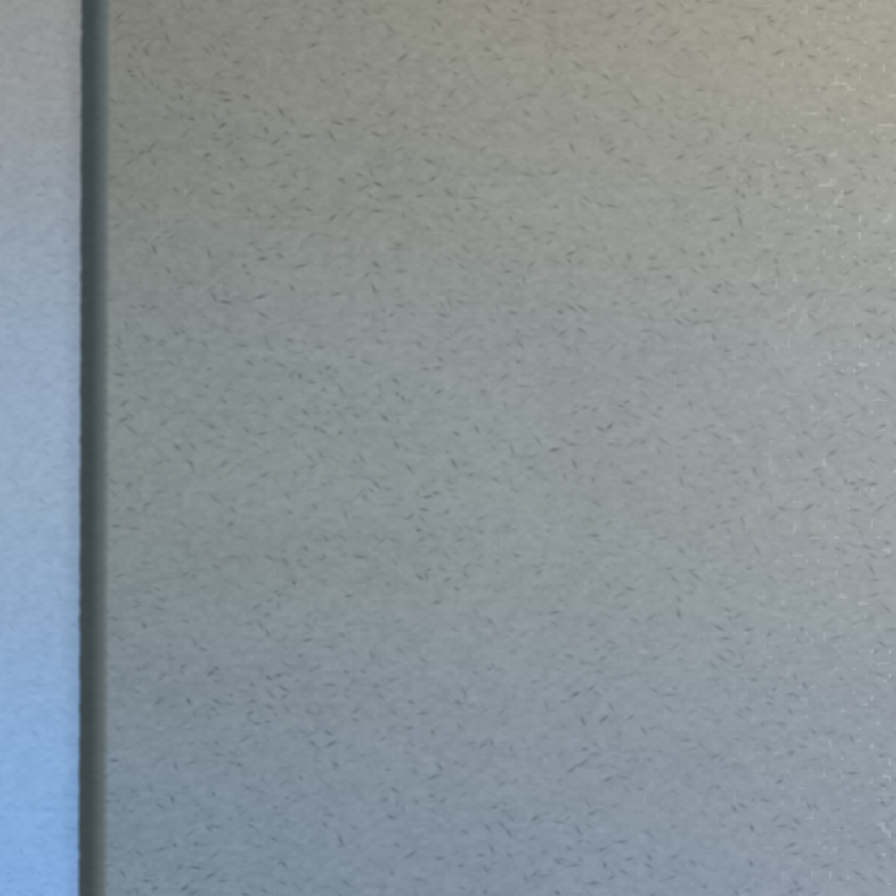
Give the GLSL for this texture, as a WebGL 1 fragment shader.

```glsl
precision highp float;
// A matte wall panel with fine dark flecks beside a pale blue strip and a dark groove.
// Bilinear colour gradients give the light; layered value noise gives grain,
// and scattered, randomly turned ellipses give the flecks.

uniform vec2 u_resolution;

const vec3 PANEL_BOTTOM_LEFT  = vec3(0.470, 0.535, 0.595);
const vec3 PANEL_BOTTOM_RIGHT = vec3(0.560, 0.605, 0.655);
const vec3 PANEL_MID_LEFT     = vec3(0.505, 0.545, 0.550);
const vec3 PANEL_MID_RIGHT    = vec3(0.610, 0.635, 0.640);
const vec3 PANEL_TOP_LEFT     = vec3(0.500, 0.505, 0.480);
const vec3 PANEL_TOP_RIGHT    = vec3(0.650, 0.645, 0.595);
const vec3 STRIP_BOTTOM = vec3(0.510, 0.675, 0.870);
const vec3 STRIP_MID    = vec3(0.580, 0.665, 0.765);
const vec3 STRIP_TOP    = vec3(0.585, 0.595, 0.595);
const vec3 GROOVE_DARK  = vec3(0.245, 0.280, 0.295);
const vec3 GROOVE_LIGHT = vec3(0.370, 0.405, 0.415);
const float GROOVE_LEFT  = 0.0895;
const float GROOVE_STEP  = 0.109;
const float GROOVE_RIGHT = 0.119;
const float GROOVE_LEAN  = 0.003;
const float GRAIN_AMOUNT = 0.055;
const float FLECK_AMOUNT = 0.105;
const float FLECK_CELLS  = 72.0;
const float FLECK_SHARE  = 0.48;

float hash(vec2 p) {
    vec3 q = fract(vec3(p.xyx) * 0.1031);
    q += dot(q, q.yzx + 33.33);
    return fract((q.x + q.y) * q.z);
}

float valueNoise(vec2 p) {
    vec2 cell = floor(p);
    vec2 f = fract(p);
    f = f * f * (3.0 - 2.0 * f);
    float low = mix(hash(cell), hash(cell + vec2(1.0, 0.0)), f.x);
    float high = mix(hash(cell + vec2(0.0, 1.0)), hash(cell + vec2(1.0)), f.x);
    return mix(low, high, f.y);
}

// Soft short strokes, one at most per cell, mostly lying near horizontal.
float flecks(vec2 p) {
    vec2 home = floor(p);
    float cover = 0.0;
    for (int j = -1; j <= 1; j++) {
        for (int i = -1; i <= 1; i++) {
            vec2 cell = home + vec2(float(i), float(j));
            vec2 centre = cell + vec2(hash(cell + 3.7), hash(cell + 19.1));
            float angle = (hash(cell + 41.3) - 0.62) * 2.2;
            float c = cos(angle);
            float s = sin(angle);
            vec2 d = p - centre;
            d = vec2(c * d.x + s * d.y, c * d.y - s * d.x);
            float halfLength = mix(0.22, 0.52, hash(cell + 67.9));
            float stroke = exp(-dot(d / vec2(halfLength, 0.17), d / vec2(halfLength, 0.17)));
            float strength = mix(0.25, 1.0, pow(hash(cell + 83.2), 2.0));
            cover = max(cover, stroke * strength * step(hash(cell + 7.5), FLECK_SHARE));
        }
    }
    return cover;
}

vec3 threeStops(vec3 low, vec3 mid, vec3 high, float t) {
    vec3 lower = mix(low, mid, smoothstep(0.0, 1.0, t * 2.0));
    return mix(lower, high, smoothstep(0.0, 1.0, t * 2.0 - 1.0));
}

void main() {
    vec2 uv = gl_FragCoord.xy / u_resolution;
    float x = uv.x - GROOVE_LEAN * (uv.y - 0.5);

    // Broad light across the panel and the strip
    vec3 panelLeft = threeStops(PANEL_BOTTOM_LEFT, PANEL_MID_LEFT, PANEL_TOP_LEFT, uv.y);
    vec3 panelRight = threeStops(PANEL_BOTTOM_RIGHT, PANEL_MID_RIGHT, PANEL_TOP_RIGHT, uv.y);
    vec3 panel = mix(panelLeft, panelRight, clamp((uv.x - 0.12) / 0.88, 0.0, 1.0));
    vec3 strip = threeStops(STRIP_BOTTOM, STRIP_MID, STRIP_TOP, uv.y);
    strip *= 1.0 - 0.08 * smoothstep(0.065, 0.09, x);

    // Surface texture: cloudy patches, fine grain, dark flecks, bright specks
    float cloud = valueNoise(uv * vec2(9.0, 13.0)) - 0.5;
    float grain = valueNoise(uv * vec2(110.0, 165.0)) * 0.6
                + valueNoise(uv * vec2(210.0, 280.0) + 31.0) * 0.4 - 0.5;
    float fleck = flecks(uv * FLECK_CELLS * vec2(1.0, 1.15));
    float patches = mix(0.55, 1.15, valueNoise(uv * 14.0 + 5.0));
    float speck = smoothstep(0.80, 0.97, valueNoise(uv * 150.0 + 70.0));
    float relief = cloud * 0.014 + grain * GRAIN_AMOUNT;
    panel += relief - fleck * patches * FLECK_AMOUNT;
    panel += speck * mix(0.015, 0.06, smoothstep(0.75, 1.0, uv.x));
    strip += relief * 0.9 - fleck * 0.035;

    // Groove: crisp dark left side, softer lit right side
    vec3 groove = mix(GROOVE_DARK, GROOVE_LIGHT, smoothstep(-0.010, 0.009, x - GROOVE_STEP));
    groove += grain * 0.025;
    float edgeWobble = (valueNoise(vec2(3.0, uv.y * 110.0)) - 0.5) * 0.0012;
    vec3 colour = mix(strip, groove, smoothstep(-0.0035, 0.0035, x - GROOVE_LEFT + edgeWobble));
    colour = mix(colour, panel, smoothstep(-0.005, 0.005, x - GROOVE_RIGHT));

    gl_FragColor = vec4(clamp(colour, 0.0, 1.0), 1.0);
}
```
